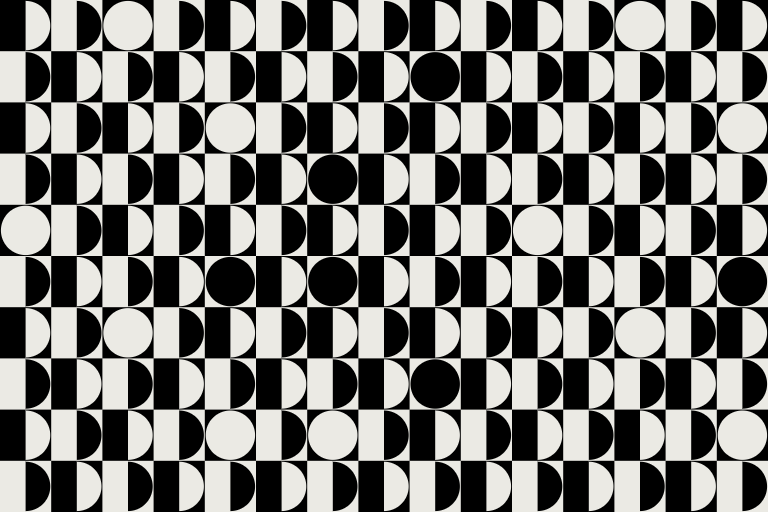
Write a Shadertoy shader that draws this pattern.

```glsl
// Checkerboard of 15 by 10 tiles with contrasting half discs and scattered full discs.

// True where a tile holds a full disc; columns count from the left, rows from the top.
bool isFullDisc(int column, int row) {
    if (column % 2 != 0) return false;
    int pairColumn = (column / 2) % 5;
    int pairRow = row / 2;

    // Two opposing diagonals, on even and odd rows
    bool rising = row % 2 == 0 && pairColumn == (pairRow + 1) % 3;
    bool falling = row % 2 == 1 && row < 9 && pairColumn == 4 - pairRow % 3;

    // Extra discs that break the rhythm
    bool accent = column == 6 && row > 4 && row % 3 == 2;
    return rising || falling || accent;
}

void mainImage(out vec4 fragColor, in vec2 fragCoord) {
    vec2 uv = fragCoord / iResolution.xy;
    vec2 grid = vec2(uv.x, 1.0 - uv.y) * vec2(15.0, 10.0);
    ivec2 tile = ivec2(floor(grid));
    vec2 local = fract(grid);
    float pixel = 15.0 / iResolution.x;

    // Checkerboard tone: -1 dark, +1 light, softened across tile borders
    vec2 border = clamp(2.0 * min(local, 1.0 - local) / pixel, 0.0, 1.0);
    float parity = (tile.x + tile.y) % 2 == 0 ? -1.0 : 1.0;
    float checker = parity * border.x * border.y;

    // Disc, cut to its right half in ordinary tiles
    float shape = length(local - 0.5) - 0.482;
    if (!isFullDisc(tile.x, tile.y)) shape = max(shape, 0.5 - local.x);
    float coverage = clamp(0.5 - shape / pixel, 0.0, 1.0);

    // The shape inverts the tone of its tile
    float tone = 0.5 + 0.5 * checker * (1.0 - 2.0 * coverage);
    fragColor = vec4(mix(vec3(0.0), vec3(0.92, 0.918, 0.894), tone), 1.0);
}
```
